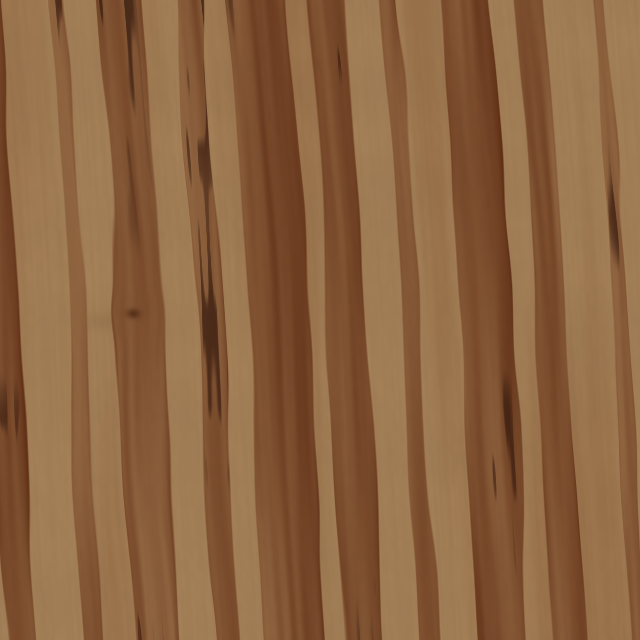
Give the GLSL for this texture, as a WebGL 1 fragment shader.

```glsl
precision highp float;

uniform vec2 u_resolution;

#define SPACING 0.107
#define LEAN 0.062
#define HALF_MIN 0.012
#define HALF_MAX 0.050
#define EDGE_SOFT 0.0016
#define STREAK_CONTRAST 1.15
#define FINE_GRAIN 0.022
#define KNOT_STRIP 2.0
#define KNOT_HEIGHT 0.51

const vec3 SAP_LIGHT = vec3(0.63, 0.49, 0.335);
const vec3 SAP_WARM = vec3(0.59, 0.435, 0.285);
const vec3 HEART_LIGHT = vec3(0.555, 0.385, 0.245);
const vec3 HEART_DARK = vec3(0.395, 0.205, 0.10);
const vec3 CRACK = vec3(0.22, 0.11, 0.06);

float hash(vec2 p) {
  vec3 q = fract(vec3(p.xyx) * 0.1031);
  q += dot(q, q.yzx + 33.33);
  return fract((q.x + q.y) * q.z);
}

float noise(vec2 p) {
  vec2 i = floor(p);
  vec2 f = fract(p);
  f = f * f * (3.0 - 2.0 * f);
  return mix(mix(hash(i), hash(i + vec2(1.0, 0.0)), f.x),
             mix(hash(i + vec2(0.0, 1.0)), hash(i + vec2(1.0, 1.0)), f.x), f.y);
}

// Signed noise stretched along the trunk
float fiber(vec2 p, float across, float along) {
  return noise(p * vec2(across, along) + across) - 0.5;
}

float stripCenter(float id) {
  return SPACING * (id + 0.3 * (hash(vec2(id, 7.0)) - 0.4));
}

// Wandering outline of one side of a strip
float edgeDrift(float y, float id, float side) {
  float seed = id * 5.7 + side * 31.0;
  return 0.012 * (noise(vec2(seed, y * 2.6)) - 0.5)
       + 0.005 * (noise(vec2(seed + 90.0, y * 9.0)) - 0.5);
}

void main() {
  vec2 uv = gl_FragCoord.xy / u_resolution.y;
  float soft = max(EDGE_SOFT, 0.8 / u_resolution.y);

  // Leaning, gently bending grain coordinates
  vec2 g = uv;
  g.x += LEAN * (uv.y - 0.5) + 0.009 * fiber(uv, 1.6, 2.2);

  // Grain bulges around the knot
  vec2 toKnot = g - vec2(stripCenter(KNOT_STRIP) - 0.012, KNOT_HEIGHT);
  float bulge = exp(-dot(toKnot, toKnot) / 0.0012);
  g.x -= 0.35 * toKnot.x * bulge;

  // Broad flames and narrow streaks
  vec2 w = g + vec2(0.014 * fiber(g, 11.0, 3.5), 0.0);
  float streak = 0.6 * fiber(w, 42.0, 1.5) + 0.4 * fiber(w, 105.0, 2.8);
  float fine = 0.6 * fiber(g, 230.0, 5.0) + 0.4 * fiber(g, 150.0, 60.0);
  float feather = 0.009 * fiber(w, 75.0, 4.0);

  // Pale sapwood
  float warmth = smoothstep(-0.2, 0.4, fiber(g, 13.0, 1.2) + 0.4 * streak);
  vec3 color = mix(SAP_LIGHT, SAP_WARM, 0.85 * warmth);
  color *= 1.0 + 0.03 * fiber(uv, 4.0, 14.0);

  // Brown heartwood strips
  float heart = 0.0;
  for (int i = -1; i < 12; i++) {
    float id = float(i);
    float size = fract(id * 0.618034 + 0.5);
    float halfWidth = mix(HALF_MIN, HALF_MAX, pow(size, 1.5));
    float x = g.x - stripCenter(id);
    float left = x + halfWidth + edgeDrift(g.y, id, 0.0);
    float right = halfWidth - x + edgeDrift(g.y, id, 1.0);
    float inside = min(left, right) + feather;
    float mask = smoothstep(-soft, soft, inside);

    float tone = 0.08 + 0.24 * size + 0.28 * hash(vec2(id, 3.0));
    tone += 0.16 * x / halfWidth + STREAK_CONTRAST * streak;
    float rim = exp(-max(inside, 0.0) / 0.0035);
    tone += 0.5 * rim * noise(vec2(id * 9.0, g.y * 5.0));
    vec3 brown = mix(HEART_LIGHT, HEART_DARK, clamp(tone, 0.0, 1.1));
    color = mix(color, brown, mask);
    heart = max(heart, mask);
  }

  // Rare dark cracks in the heartwood
  float crackZone = smoothstep(0.18, 0.32, fiber(g, 9.0, 3.0));
  float crack = smoothstep(0.2, 0.38, fiber(w, 130.0, 8.0)) * crackZone;
  color = mix(color, CRACK, 0.75 * crack * heart);

  // Knot with a faint smear reaching sideways
  float core = exp(-dot(toKnot, toKnot * vec2(1.0, 2.0)) / 0.00012);
  vec2 smear = (toKnot + vec2(0.04, 0.012)) / vec2(0.045, 0.014);
  color = mix(color, SAP_WARM * 0.94, 0.4 * exp(-dot(smear, smear)) * (1.0 - heart));
  color = mix(color, mix(HEART_DARK, CRACK, 0.5), 0.8 * core);

  color *= 1.0 + 2.0 * FINE_GRAIN * fine;
  gl_FragColor = vec4(color, 1.0);
}
```
